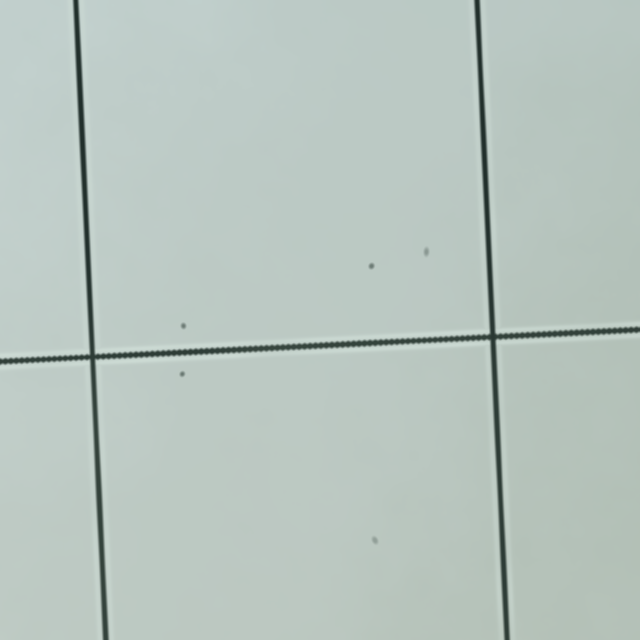
This texture is drawn by a WebGL 2 fragment shader. Its source:

```glsl
#version 300 es
precision highp float;
// Large pale grey-green tiles, slightly skewed, with thin dark joints, light rims and a few specks.

uniform vec2 u_resolution;
out vec4 fragColor;

const float TILE_PITCH = 0.627;              // tile size, in canvas heights
const vec2 GRID_ORIGIN = vec2(0.1654, 0.435); // joint crossings on the axes
const vec2 GRID_SKEW = vec2(0.047, -0.050);   // lean of upright and level joints
const float JOINT_HALF_WIDTH = 0.0040;
const float JOINT_SOFTNESS = 0.0018;
const float RIM_OFFSET = 0.0095;
const float RIM_WIDTH = 0.0042;
const float RIPPLE_PITCH = 0.0085;
const float RIPPLE_DEPTH = 0.0006;
const int SPECK_COUNT = 5;

const vec3 TILE_LIGHT = vec3(0.770, 0.822, 0.808);
const vec3 TILE_MID = vec3(0.735, 0.787, 0.765);
const vec3 TILE_SHADE = vec3(0.695, 0.750, 0.715);
const vec3 JOINT_DARK = vec3(0.130, 0.185, 0.170);
const vec3 JOINT_WORN = vec3(0.250, 0.310, 0.275);
const vec3 RIM_COLOR = vec3(0.805, 0.862, 0.835);
const vec3 SPECK_COLOR = vec3(0.300, 0.360, 0.335);

float hash(vec2 p) {
    vec3 q = fract(vec3(p.xyx) * 0.1031);
    q += dot(q, q.yzx + 33.33);
    return fract((q.x + q.y) * q.z);
}

float valueNoise(vec2 p) {
    vec2 cell = floor(p);
    vec2 f = fract(p);
    f = f * f * (3.0 - 2.0 * f);
    float low = mix(hash(cell), hash(cell + vec2(1.0, 0.0)), f.x);
    float high = mix(hash(cell + vec2(0.0, 1.0)), hash(cell + 1.0), f.x);
    return mix(low, high, f.y);
}

float fbm(vec2 p) {
    float sum = 0.0;
    float weight = 0.5;
    for (int i = 0; i < 4; i++) {
        sum += weight * valueNoise(p);
        p = p * 2.03 + 17.3;
        weight *= 0.5;
    }
    return sum;
}

// Light falls off from the upper left to the lower right, with faint mottling.
vec3 tileSurface(vec2 p, vec2 tile) {
    float shade = 0.12 + 0.66 * p.x + 0.24 * (1.0 - p.y);
    shade += 0.26 * (fbm(p * 6.0 + 3.0) - 0.47);
    shade += 0.08 * (fbm(p * 34.0) - 0.47);
    shade += 0.08 * (hash(tile + 9.0) - 0.5);
    vec3 color = mix(TILE_LIGHT, TILE_MID, smoothstep(0.0, 0.55, shade));
    color = mix(color, TILE_SHADE, smoothstep(0.55, 1.1, shade));
    return color + vec3(-0.008, 0.0, 0.010) * (p.y - 0.5);
}

float rim(float d) {
    float t = (d - RIM_OFFSET) / RIM_WIDTH;
    return exp(-t * t);
}

void main() {
    vec2 p = gl_FragCoord.xy / u_resolution.y;
    float blur = JOINT_SOFTNESS + 0.7 / u_resolution.y;

    // Skewed grid: x measures to upright joints, y to level joints.
    vec2 grid = (p - GRID_ORIGIN + GRID_SKEW * p.yx) / TILE_PITCH;
    vec2 jointDistance = abs(grid - round(grid)) * TILE_PITCH;
    vec3 color = tileSurface(p, floor(grid));

    // Light rims on both sides of every joint, uneven along their length.
    float rimAmount = max(rim(jointDistance.x) * 0.6, rim(jointDistance.y));
    color = mix(color, RIM_COLOR, rimAmount * (0.45 + 0.5 * valueNoise(p * 14.0)));

    // Level joints carry a fine ripple; each stretch of joint is worn differently.
    float ripple = RIPPLE_DEPTH * cos(6.2832 * p.x / RIPPLE_PITCH);
    vec2 halfWidth = JOINT_HALF_WIDTH + vec2(0.0, ripple);
    halfWidth += 0.0008 * (valueNoise(p * 9.0) - 0.5);
    vec2 cover = 1.0 - smoothstep(halfWidth - blur, halfWidth + blur, jointDistance);
    float uprightWear = 0.65 * (1.0 - smoothstep(-0.2, 0.3, grid.y)) * (1.0 - 0.5 * p.x);
    float levelWear = 0.35 + 0.4 * valueNoise(p * 7.0 + 5.0);
    color = mix(color, mix(JOINT_DARK, JOINT_WORN, levelWear), cover.y);
    color = mix(color, mix(JOINT_DARK, JOINT_WORN, uprightWear), cover.x);

    // Scattered specks of dirt, some stretched and some faint.
    for (int i = 0; i < SPECK_COUNT; i++) {
        float seed = float(i) + 1.0;
        vec2 center = vec2(hash(vec2(seed, 2.7)), hash(vec2(seed, 8.1)));
        vec2 offset = p - center;
        offset.x += 0.5 * offset.y * (hash(vec2(seed, 4.4)) - 0.5);
        offset.y *= mix(0.6, 1.0, hash(vec2(seed, 6.2)));
        float radius = mix(0.0025, 0.0045, hash(vec2(seed, 5.3)));
        float speck = 1.0 - smoothstep(radius - blur, radius + blur, length(offset));
        color = mix(color, SPECK_COLOR, speck * mix(0.3, 0.9, hash(vec2(seed, 3.9))));
    }

    fragColor = vec4(color, 1.0);
}
```
